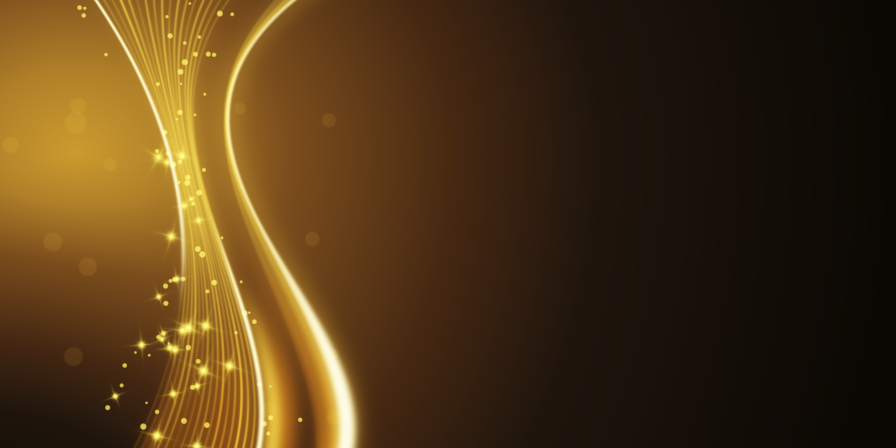
A WebGL 2 fragment shader for this background:

```glsl
#version 300 es
precision highp float;
// Golden light strands with sparkles sweeping down a warm, dark backdrop.

uniform vec2 u_resolution;
out vec4 fragColor;

// Backdrop: colours by distance from the glow centre
const vec2 GLOW_CENTER = vec2(0.17, 0.66);
const vec3 RAMP[6] = vec3[6](
    vec3(0.80, 0.61, 0.18), vec3(0.69, 0.50, 0.16), vec3(0.48, 0.30, 0.11),
    vec3(0.27, 0.155, 0.07), vec3(0.12, 0.08, 0.05), vec3(0.04, 0.03, 0.01));
const float STOPS[6] = float[6](0.0, 0.22, 0.48, 0.85, 1.17, 1.85);

// Light colours
const vec3 WHITE_GOLD = vec3(1.0, 0.93, 0.62);
const vec3 GOLD = vec3(1.0, 0.72, 0.14);
const vec3 ORANGE = vec3(1.0, 0.42, 0.04);
const vec3 SPARK = vec3(1.0, 0.86, 0.18);

// Curve knots: x at the top, one third, two thirds and the bottom
const vec4 FAN_LEFT = vec4(0.214, 0.375, 0.404, 0.300);
const vec4 FAN_RIGHT = vec4(0.510, 0.437, 0.534, 0.578);
const vec4 RIBBON_INNER = vec4(0.615, 0.505, 0.620, 0.710);
const vec4 RIBBON_OUTER = vec4(0.656, 0.516, 0.672, 0.772);
const vec4 FLAME = vec4(0.500, 0.443, 0.552, 0.606);

const int FAN_COUNT = 17;
const int RIBBON_COUNT = 8;
const int DOT_COUNT = 70;
const int STAR_COUNT = 24;
const int BOKEH_COUNT = 14;
const float LINE_WIDTH = 0.0028;

// Three random values in 0..1 for an index and a seed
vec3 hash3(int index, int seed) {
    uvec3 v = uvec3(index, seed, index + 31 * seed) * 1664525u + 1013904223u;
    v.x += v.y * v.z; v.y += v.z * v.x; v.z += v.x * v.y;
    v ^= v >> 16u;
    v.x += v.y * v.z; v.y += v.z * v.x; v.z += v.x * v.y;
    return vec3(v >> 8u) / 16777216.0;
}

// Cubic through four evenly spaced knots
float curve(vec4 knots, float s) {
    float u = 3.0 * s, a = u - 1.0, b = u - 2.0, c = u - 3.0;
    return dot(knots, vec4(-a * b * c / 6.0, u * b * c / 2.0, -u * a * c / 2.0, u * a * b / 6.0));
}

// Signed distance to a curve, positive on its right
float curveDistance(vec4 knots, float x, float s) {
    float center = curve(knots, s);
    float slope = (curve(knots, s + 0.01) - center) / 0.01;
    return (x - center) / sqrt(1.0 + slope * slope);
}

float gauss(float d, float width) {
    return exp(-d * d / (width * width));
}

vec3 backdrop(vec2 p) {
    vec2 q = p - GLOW_CENTER;
    float squeeze = q.y > 0.0 ? 1.2 : mix(2.0, 0.9, smoothstep(0.0, 0.85, p.x));
    float d = length(q * vec2(1.0, squeeze));
    vec3 color = RAMP[0];
    for (int i = 1; i < 6; i++)
        color = mix(color, RAMP[i], clamp((d - STOPS[i - 1]) / (STOPS[i] - STOPS[i - 1]), 0.0, 1.0));
    return color;
}

// Fan of fine strands: bright left at the top, bright right at the bottom
vec3 fan(vec2 p, float s) {
    vec3 light = vec3(0.0);
    for (int i = 0; i < FAN_COUNT; i++) {
        vec3 rnd = hash3(i, 1);
        float t = float(i) / float(FAN_COUNT - 1);
        float d = curveDistance(mix(FAN_LEFT, FAN_RIGHT, t), p.x, s);
        float power = mix(1.1 - 0.8 * t, 0.35 + 1.3 * t * t * t, s) * (0.45 + 0.75 * rnd.x);
        power *= 0.75 + 0.35 * sin(6.0 * s + 6.28 * rnd.y);
        float hero = i == 0 ? 1.0 - smoothstep(0.4, 0.7, s) : i == FAN_COUNT - 1 ? smoothstep(0.45, 0.75, s) : 0.0;
        vec3 tint = mix(GOLD, ORANGE, smoothstep(0.5, 1.0, s) * rnd.z * 0.8);
        light += tint * power * (gauss(d, LINE_WIDTH) + 0.07 * gauss(d, 0.02));
        light += WHITE_GOLD * hero * 1.8 * gauss(d, LINE_WIDTH * (1.0 + s));
    }
    // Warm sheet between the lower strands and the flame at their right
    float inside = smoothstep(-0.01, 0.04, p.x - curve(FAN_LEFT, s)) * smoothstep(-0.01, 0.03, curve(FAN_RIGHT, s) - p.x);
    light += ORANGE * 0.28 * inside * smoothstep(0.6, 1.0, s);
    float d = curveDistance(FLAME, p.x, s), rise = smoothstep(0.6, 0.95, s);
    return light + rise * (GOLD * 1.1 * gauss(d, 0.018) + ORANGE * 0.7 * gauss(d - 0.02, 0.032));
}

// Ribbon that swells into a white-hot edge near the bottom
vec3 ribbon(vec2 p, float s) {
    float swell = smoothstep(0.45, 0.95, s);
    vec3 light = vec3(0.0);
    for (int i = 0; i < RIBBON_COUNT; i++) {
        float t = float(i) / float(RIBBON_COUNT - 1);
        float d = curveDistance(mix(RIBBON_INNER, RIBBON_OUTER, t), p.x, s);
        float power = (0.25 + 0.5 * hash3(i, 2).x) * (0.5 + 0.5 * t);
        light += mix(GOLD, ORANGE, swell * (1.0 - t)) * power * gauss(d, LINE_WIDTH * (1.0 + 1.5 * swell));
    }
    float edge = curveDistance(RIBBON_OUTER, p.x, s);
    light += WHITE_GOLD * (0.9 + 2.0 * swell) * gauss(edge, mix(0.004, 0.015, swell));
    light += GOLD * (0.15 + 0.25 * swell) * gauss(edge, 0.035);
    return light + ORANGE * 0.45 * swell * gauss(edge + 0.035, 0.03);
}

// Four long rays, four short ones and a round core
float star(vec2 q, float size) {
    vec2 a = abs(q) / size, b = abs(vec2(q.x + q.y, q.x - q.y)) / size;
    float rays = exp(-a.x * 14.0 - a.y * 2.8) + exp(-a.y * 14.0 - a.x * 2.8);
    return rays + 0.6 * (exp(-b.x * 14.0 - b.y * 4.0) + exp(-b.y * 14.0 - b.x * 4.0)) + gauss(length(a), 0.22);
}

vec3 sparkles(vec2 p) {
    float light = 0.0, haze = 0.0, blur = 1.0 / u_resolution.y;
    for (int i = 0; i < DOT_COUNT; i++) {
        vec3 rnd = hash3(i, 3);
        vec2 center = vec2(curve(mix(FAN_LEFT, FAN_RIGHT, mix(-0.5, 1.35, rnd.x)), rnd.y), 1.0 - rnd.y);
        float radius = mix(0.002, 0.0065, rnd.z);
        light += 1.3 * (1.0 - smoothstep(radius - blur, radius + blur, length(p - center)));
    }
    for (int i = 0; i < STAR_COUNT; i++) {
        vec3 rnd = hash3(i, 4);
        float s = sqrt(rnd.y), t = mix(-0.45, 1.1 - 0.4 * s, rnd.x);
        vec2 q = p - vec2(curve(mix(FAN_LEFT, FAN_RIGHT, t), s), 1.0 - s);
        float angle = rnd.z - 0.5;
        q = mat2(cos(angle), sin(angle), -sin(angle), cos(angle)) * q;
        light += star(q, mix(0.02, 0.042, rnd.z)) * mix(0.6, 1.6, s);
    }
    for (int i = 0; i < BOKEH_COUNT; i++) {
        vec3 rnd = hash3(i, 5);
        float radius = mix(0.012, 0.025, rnd.z);
        haze += 1.0 - smoothstep(radius * 0.8, radius * 1.1, length(p - rnd.xy * vec2(0.75, 0.8)));
    }
    return SPARK * light + GOLD * 0.09 * haze;
}

void main() {
    vec2 p = gl_FragCoord.xy / u_resolution.y;
    float s = 1.0 - p.y;
    vec3 light = fan(p, s) + ribbon(p, s) + sparkles(p);
    fragColor = vec4(1.0 - (1.0 - backdrop(p)) * exp(-light * 1.2), 1.0);
}
```
